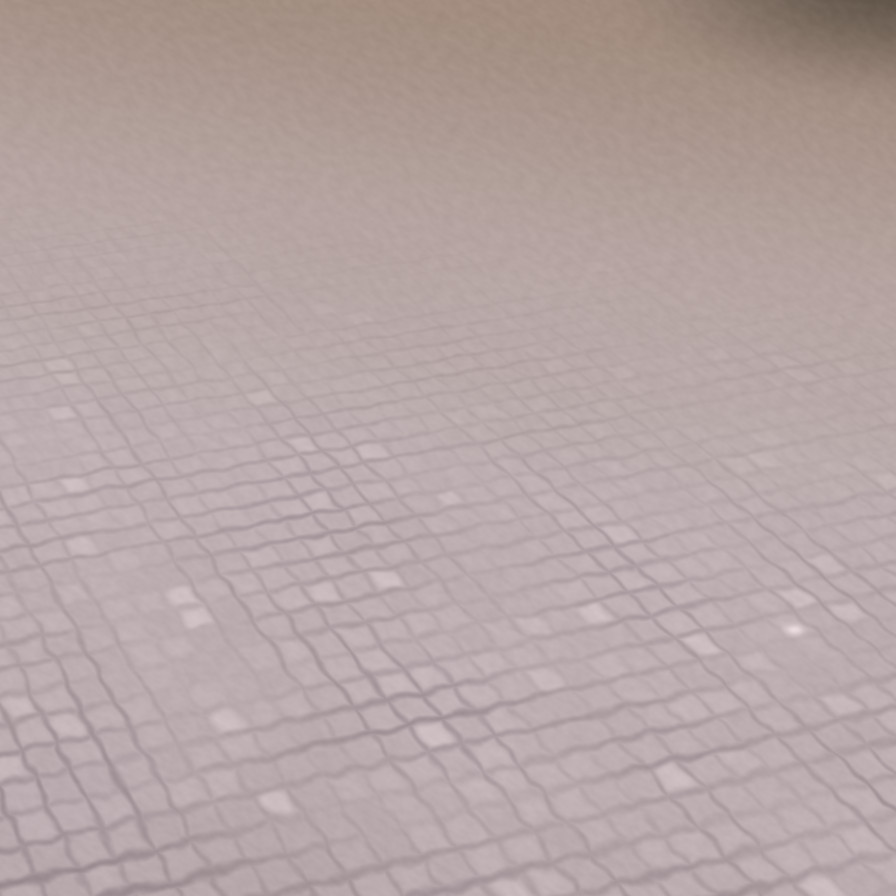
Write a Shadertoy shader that draws this texture.

```glsl
float hash(vec2 p) {
    vec3 q = fract(p.xyx * vec3(0.1031, 0.103, 0.0973));
    q += dot(q, q.yzx + 33.33);
    return fract((q.x + q.y) * q.z);
}

vec2 gradientAt(vec2 cell) {
    float angle = 6.2832 * hash(cell);
    return vec2(cos(angle), sin(angle));
}

float gradientNoise(vec2 p) {
    vec2 i = floor(p), f = fract(p);
    vec2 u = f * f * f * (f * (f * 6.0 - 15.0) + 10.0);
    vec2 e = vec2(1.0, 0.0);
    float low = mix(dot(gradientAt(i), f), dot(gradientAt(i + e), f - e), u.x);
    float high = mix(dot(gradientAt(i + e.yx), f - e.yx), dot(gradientAt(i + 1.0), f - 1.0), u.x);
    return mix(low, high, u.y);
}

// Paving coordinates of a tilted plane; one unit is one tile
vec2 tilePlane(vec2 uv) {
    float depth = 1.0 / (1.7 - uv.y);
    float across = (uv.x - 0.5) * depth;
    return vec2((across + 1.2 * depth) * 34.0, (depth - 0.15 * across) * 66.0) + 100.0;
}

void mainImage(out vec4 fragColor, in vec2 fragCoord) {
    vec2 uv = fragCoord / iResolution.xy;
    float patches = gradientNoise(uv * 5.0 + 20.0);

    // Mauve floor turning brown far away, dark in the far corner
    float far = uv.y + 0.14 * uv.x + 0.04 * patches;
    vec3 color = mix(vec3(0.715, 0.655, 0.67), vec3(0.745, 0.69, 0.70), smoothstep(-0.05, 0.35, uv.y + 0.25 * uv.x));
    color = mix(color, vec3(0.715, 0.65, 0.64), smoothstep(0.5, 0.82, far));
    color = mix(color, vec3(0.635, 0.55, 0.50), smoothstep(0.76, 1.1, far));
    float corner = length((uv - vec2(1.02, 1.03)) * vec2(1.0, 2.4));
    color = mix(color, vec3(0.33, 0.29, 0.25), 0.9 * (1.0 - smoothstep(0.0, 0.38, corner)));
    color += patches * vec3(0.012, 0.014, 0.02);

    // Slightly wavering tile grid, losing focus with distance
    vec2 wobble = vec2(gradientNoise(uv * 38.0), gradientNoise(uv * 38.0 + 70.0));
    vec2 grid = tilePlane(uv) + 0.2 * wobble;
    vec2 edge = abs(fract(grid) - 0.5);
    float focus = 1.0 - smoothstep(0.3, 0.88, uv.y + 0.13 * uv.x);

    // Joints, worn away in places
    vec2 joint = smoothstep(vec2(0.34, 0.28), vec2(0.5), edge);
    vec2 wear = vec2(gradientNoise(grid * vec2(0.35, 0.12)), gradientNoise(grid * vec2(0.12, 0.35) + 40.0));
    joint *= clamp(0.6 + 1.1 * wear + 0.5 * patches, 0.1, 1.2);
    color -= vec3(0.105, 0.105, 0.10) * focus * max(joint.x * 0.85, joint.y);

    // Tone of each tile, with a few pale ones
    vec2 tile = floor(grid);
    float tone = hash(tile);
    float inside = (1.0 - smoothstep(0.2, 0.48, edge.x)) * (1.0 - smoothstep(0.2, 0.48, edge.y));
    color += focus * inside * (0.035 * (tone - 0.35) + 0.05 * smoothstep(0.93, 1.0, tone));

    // Soft diagonal grain
    vec2 slanted = mat2(0.85, 0.53, -0.53, 0.85) * uv;
    float grain = gradientNoise(slanted * vec2(65.0, 120.0)) + 0.5 * gradientNoise(slanted * vec2(150.0, 210.0));
    color += 0.022 * grain;

    // Small bright glint
    vec2 glint = (uv - vec2(0.887, 0.297)) / vec2(0.011, 0.006);
    color += 0.16 * exp(-dot(glint, glint));

    fragColor = vec4(clamp(color, 0.0, 1.0), 1.0);
}
```
